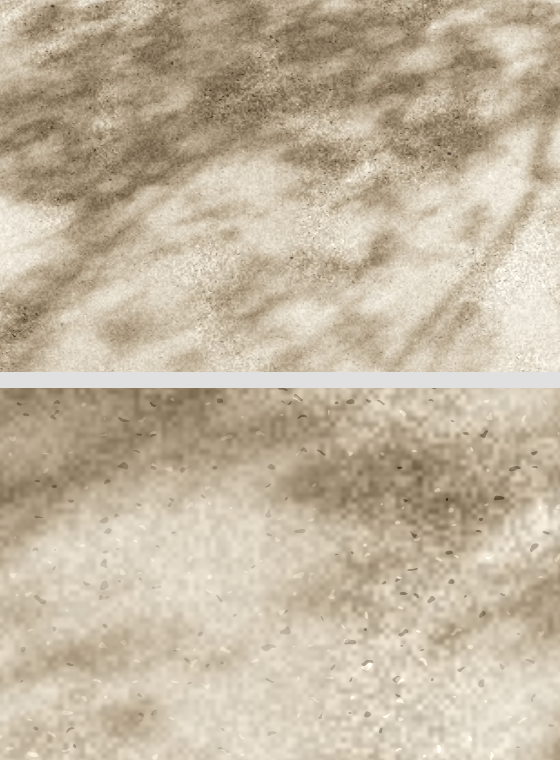
Top: the whole. Bottom: its middle third, enlarged.
Write a Shadertoy shader that draws this texture.

```glsl
#define SUNLIT vec3(0.938, 0.917, 0.868)
#define SHADED vec3(0.515, 0.445, 0.350)
#define WARM_MIDTONE vec3(0.0, 0.07, 0.17)
#define TILT 0.40
#define DAPPLE_FREQ vec2(7.0, 14.5)
#define SPOT_STRENGTH 0.66
#define CANOPY_WARP 0.15
#define GRAIN_FREQ 205.0
#define GRAIN_AMOUNT 0.23
#define PEBBLE_FREQ 68.0
#define DEBRIS_FREQ 4.5

float hash12(vec2 p) {
    vec3 h = fract(p.xyx * 0.1031);
    h += dot(h, h.yzx + 33.33);
    return fract((h.x + h.y) * h.z);
}

vec2 hash22(vec2 p) {
    return vec2(hash12(p), hash12(p + 71.7));
}

float noise(vec2 p) {
    vec2 i = floor(p), f = fract(p);
    f = f * f * (3.0 - 2.0 * f);
    float low = mix(hash12(i), hash12(i + vec2(1, 0)), f.x);
    float high = mix(hash12(i + vec2(0, 1)), hash12(i + vec2(1, 1)), f.x);
    return mix(low, high, f.y);
}

float fbm(vec2 p) {
    float sum = 0.0, amp = 0.54;
    for (int i = 0; i < 3; i++) {
        sum += amp * noise(p);
        p = mat2(0.96, 0.28, -0.28, 0.96) * p * 2.03 + 19.3;
        amp *= 0.5;
    }
    return sum / 0.945;
}

float segment(vec2 p, vec2 a, vec2 b) {
    vec2 ap = p - a, ab = b - a;
    return length(ap - ab * clamp(dot(ap, ab) / dot(ab, ab), 0.0, 1.0));
}

// Broad leaf masses: segment ends, then width and density
const vec4 MASS[9] = vec4[9](
    vec4(0.08, 0.66, 0.50, 0.86), vec4(0.24, 0.50, 0.62, 0.68),
    vec4(0.00, 0.04, 0.28, 0.44), vec4(0.58, 0.76, 1.00, 0.98),
    vec4(0.20, 0.92, 0.66, 0.99), vec4(0.75, 0.62, 1.22, 0.62),
    vec4(1.00, 0.82, 1.50, 0.96), vec4(0.38, 0.08, 0.62, 0.16),
    vec4(0.92, 0.10, 1.02, 0.32));
const vec2 MASS_SIZE[9] = vec2[9](
    vec2(0.12, 0.80), vec2(0.10, 0.84), vec2(0.10, 0.74),
    vec2(0.13, 0.70), vec2(0.08, 0.50), vec2(0.10, 0.56),
    vec2(0.16, 0.48), vec2(0.10, 0.42), vec2(0.08, 0.38));

// Boughs: segment ends, then width and density
const vec4 BOUGH[6] = vec4[6](
    vec4(1.03, -0.02, 1.43, 0.47), vec4(1.15, -0.02, 1.36, 0.36),
    vec4(1.20, 0.61, 1.54, 0.76), vec4(1.44, 0.53, 1.48, 0.74),
    vec4(0.62, 0.62, 1.08, 1.02), vec4(0.28, 0.33, 0.60, 0.62));
const vec2 BOUGH_SIZE[6] = vec2[6](
    vec2(0.022, 0.38), vec2(0.020, 0.22), vec2(0.036, 0.64),
    vec2(0.026, 0.58), vec2(0.018, 0.46), vec2(0.016, 0.34));

float cover(vec2 p, vec4 ends, vec2 size) {
    float d = segment(p, ends.xy, ends.zw) / size.x;
    return 1.0 - size.y * exp(-d * d);
}

// Soft overlapping sun discs
float sunSpots(vec2 q) {
    float dark = 1.0;
    vec2 cell = floor(q);
    for (int y = -1; y <= 1; y++)
    for (int x = -1; x <= 1; x++) {
        vec2 c = cell + vec2(x, y);
        float radius = mix(0.25, 0.72, hash12(c + 5.1));
        float disc = 1.0 - smoothstep(0.35, 1.0, length(q - c - hash22(c)) / radius);
        dark *= 1.0 - disc * hash12(c + 9.4);
    }
    return 1.0 - dark;
}

// Sparse round specks; share is the fraction of filled cells
float specks(vec2 q, float share, float radius, float blur) {
    vec2 c = floor(q);
    vec2 centre = 0.3 + 0.4 * hash22(c);
    float r = radius * mix(0.4, 1.0, hash12(c + 3.7));
    float d = length((q - c - centre) * vec2(0.8, 1.2));
    return step(hash12(c + 13.9), share) * (1.0 - smoothstep(r - blur, r + blur, d));
}

void mainImage(out vec4 fragColor, in vec2 fragCoord) {
    vec2 p = fragCoord / iResolution.y;
    float pixel = 1.0 / iResolution.y;

    // Foreshortened ground, turned along the leaf streaks
    vec2 ground = vec2((p.x - 0.75) * (0.8 + 0.4 * p.y), p.y * (0.65 + 0.42 * p.y));
    vec2 along = vec2(cos(TILT), sin(TILT));
    vec2 q = vec2(dot(ground, along), dot(ground, vec2(-along.y, along.x))) * DAPPLE_FREQ + 40.0;

    // Canopy density, broken by noise and two sizes of sun spot
    vec2 warp = vec2(noise(p * 6.0 + 3.0), noise(p * 6.0 + 27.0)) - 0.5;
    float open = 1.0 - 0.22 * smoothstep(0.35, 0.65, p.y);
    for (int i = 0; i < 9; i++) open *= cover(p + warp * CANOPY_WARP, MASS[i], MASS_SIZE[i]);
    float canopy = 1.0 - open;
    float leaves = fbm(q);
    float shade = smoothstep(0.06, 1.05, canopy * 0.76 + (leaves - 0.5) * 1.15 + 0.20);
    float spots = max(sunSpots(q * 0.8 + 11.0), 0.85 * sunSpots(q * 1.5 + 23.0));
    shade *= 1.0 - SPOT_STRENGTH * spots * (1.15 - 0.55 * canopy);

    // Boughs, then faint haze over the open ground
    float gap = 1.0;
    for (int i = 0; i < 6; i++) gap *= cover(p + warp * 0.03, BOUGH[i], BOUGH_SIZE[i]);
    shade = 1.0 - (1.0 - shade) * mix(1.0, gap, 0.7 + 0.5 * leaves);
    float haze = 0.22 * noise(p * 5.0 + 8.0) * (1.0 - 0.8 * smoothstep(0.9, 1.5, p.x));
    shade = 1.0 - (1.0 - shade) * (1.0 - haze);
    vec3 colour = mix(SUNLIT, SHADED, shade) - WARM_MIDTONE * shade * (1.0 - shade);

    // Gritty surface, rougher in patches and in shade
    float rough = 0.55 + 0.4 * shade + 0.6 * smoothstep(0.5, 0.8, noise(p * 7.0 + 51.0));
    float grain = 0.65 * noise(p * GRAIN_FREQ) + 0.35 * noise(p * GRAIN_FREQ * 0.5 + 9.0) - 0.5;
    colour += grain * GRAIN_AMOUNT * rough;

    // Ragged pebbles with a lit side, and scattered dark debris
    vec2 ragged = vec2(noise(p * 150.0), noise(p * 150.0 + 37.0)) - 0.5;
    vec2 stone = p * PEBBLE_FREQ + 0.5 * ragged;
    float blur = pixel * PEBBLE_FREQ * 0.7;
    colour -= 0.17 * rough * specks(stone, 0.20, 0.20, blur);
    colour += 0.11 * rough * specks(stone * 0.93 + 31.0, 0.22, 0.18, blur);
    float debris = specks(p * DEBRIS_FREQ + 6.0, 0.16, 0.020, pixel * DEBRIS_FREQ);
    colour = mix(colour, vec3(0.24, 0.18, 0.13), 0.8 * debris);

    fragColor = vec4(clamp(colour, 0.0, 1.0), 1.0);
}
```
